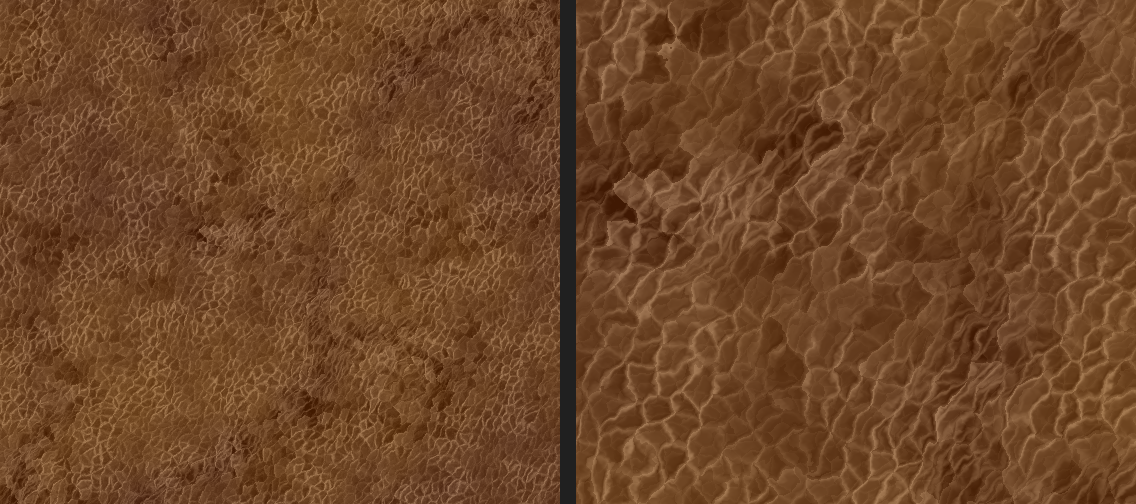
Left: the whole. Right: its middle third, enlarged.
Reproduce this texture procedurally as a WebGL 2 fragment shader.

```glsl
#version 300 es
precision highp float;
// Worn brown leather: a net of pale, side-lit cracks between small raised cells.
// Cellular noise at several scales makes grain, wrinkles and long folds;
// layered sines bend them and vary the tone.

uniform vec2 u_resolution;
out vec4 outColor;

const vec3 DEEP = vec3(0.325, 0.168, 0.055);   // darkest hide
const vec3 PALE = vec3(0.590, 0.430, 0.295);   // worn crack rims
const vec3 GOLD_SHIFT = vec3(0.012, 0.006, -0.024);
const vec2 LIGHT = vec2(-0.90, 0.43);
const vec2 GRAIN_SCALE = vec2(47.0, 66.0);     // cells along, across
const vec2 PORE_SCALE = vec2(95.0, 118.0);
const vec2 WRINKLE_SCALE = vec2(27.0, 84.0);
const vec2 FOLD_SCALE = vec2(1.7, 3.3);
const float GRAIN_ANGLE = 1.08;
const float FOLD_ANGLE = 0.87;
const float BASE_TONE = 0.275;
const float CRACK_GAIN = 0.72;
const float RELIEF_GAIN = 0.17;
const float FOLD_DARK = 0.20;

struct Cell {
  float edge;    // distance to the nearest border, in cell units
  vec2 normal;   // direction towards that border, in canvas space
  float id;      // random value of the cell
};

vec2 hash2(vec2 c) {
  vec3 q = fract(c.xyx * vec3(0.1031, 0.1030, 0.0973));
  q += dot(q, q.yzx + 33.33);
  return fract((q.xx + q.yz) * q.zy);
}

// Layered, mutually bent sines, roughly -1 to 1.
float waves(vec2 p) {
  float sum = 0.0, amp = 0.5;
  for (int i = 0; i < 5; i++) {
    p = mat2(0.8, 0.6, -0.6, 0.8) * p * 1.9 + 1.3;
    sum += amp * sin(p.x + 1.4 * sin(p.y));
    amp *= 0.62;
  }
  return sum;
}

// Rotates by an angle, then scales along and across that direction.
mat2 frame(vec2 scale, float angle) {
  float c = cos(angle), s = sin(angle);
  return mat2(c * scale.x, -s * scale.y, s * scale.x, c * scale.y);
}

vec2 site(vec2 c) {
  return c + 0.06 + 0.88 * hash2(c + 200.0);
}

Cell cells(vec2 p, mat2 space) {
  vec2 q = space * p, base = floor(q), home = base, toHome = vec2(9.0);
  for (int y = -1; y <= 1; y++)
    for (int x = -1; x <= 1; x++) {
      vec2 c = base + vec2(x, y), d = site(c) - q;
      if (dot(d, d) < dot(toHome, toHome)) { toHome = d; home = c; }
    }
  Cell cell = Cell(9.0, vec2(1.0, 0.0), hash2(home + 371.0).x);
  for (int y = -2; y <= 2; y++)
    for (int x = -2; x <= 2; x++) {
      if (x == 0 && y == 0) continue;
      vec2 d = site(home + vec2(x, y)) - q, n = normalize(d - toHome);
      float e = dot(0.5 * (toHome + d), n);
      if (e < cell.edge) { cell.edge = e; cell.normal = n; }
    }
  cell.normal = normalize(cell.normal * space);
  return cell;
}

// Soft line on a cell border, never thinner than the pixel allows.
float crack(Cell c, float width, float pixel) {
  return 1.0 - smoothstep(0.0, width + 0.5 * pixel, c.edge);
}

// Borders that face the light catch more of it.
float facing(Cell c) {
  return 0.35 + 0.65 * abs(dot(c.normal, LIGHT));
}

void main() {
  vec2 p = gl_FragCoord.xy / u_resolution.y;
  float pixel = 1.0 / u_resolution.y;

  // Broad tone and long folds
  float tone = waves(p * 2.6);
  float blotch = smoothstep(0.1, 0.8, waves(p * 6.0 + 3.0));
  vec2 bend = vec2(waves(p * 2.5 + 7.0), waves(p * 2.5 + 19.0));
  Cell fold = cells(p + 0.10 * bend, frame(FOLD_SCALE, FOLD_ANGLE));
  float gate = smoothstep(-0.35, 0.5, waves(p * 3.0 + 31.0));
  float band = gate * exp(-55.0 * fold.edge * fold.edge);
  float core = gate * exp(-800.0 * fold.edge * fold.edge);

  // Grain, pores and wrinkles
  vec2 w = p + 0.0045 * vec2(waves(p * 42.0), waves(p * 42.0 + 50.0)) + 0.02 * bend;
  Cell grain = cells(w, frame(GRAIN_SCALE, GRAIN_ANGLE));
  Cell pore = cells(w + 3.0, frame(PORE_SCALE, GRAIN_ANGLE - 0.7));
  Cell wrinkle = cells(w + 5.0, frame(WRINKLE_SCALE, FOLD_ANGLE));
  float wear = 0.30 + 0.70 * smoothstep(-0.6, 0.6, waves(p * 17.0 + 11.0));
  float lines = wear * facing(grain) * crack(grain, 0.17, pixel * GRAIN_SCALE.y);
  float streaks = band * facing(wrinkle) * crack(wrinkle, 0.18, pixel * WRINKLE_SCALE.y);
  float pores = crack(pore, 0.20, pixel * PORE_SCALE.y);

  // Side light on the raised cells
  float relief = dot(grain.normal, LIGHT) * (1.0 - smoothstep(0.05, 0.42, grain.edge));
  float fine = dot(pore.normal, LIGHT) * (1.0 - smoothstep(0.0, 0.4, pore.edge));

  float t = BASE_TONE + 0.11 * tone + 0.20 * (grain.id - 0.5) + 0.10 * (pore.id - 0.5);
  t += CRACK_GAIN * max(lines, 0.8 * streaks) + 0.09 * pores * wear;
  t += RELIEF_GAIN * relief * (0.5 + 0.5 * wear) + 0.07 * fine;
  t -= (0.22 * blotch + FOLD_DARK * band) * smoothstep(0.9, 0.2, grain.id);
  t -= FOLD_DARK * core;

  vec3 color = mix(DEEP, PALE, clamp(t, -0.25, 1.15));
  color += GOLD_SHIFT * (tone - 0.5 * band);
  outColor = vec4(clamp(color, 0.0, 1.0), 1.0);
}
```
